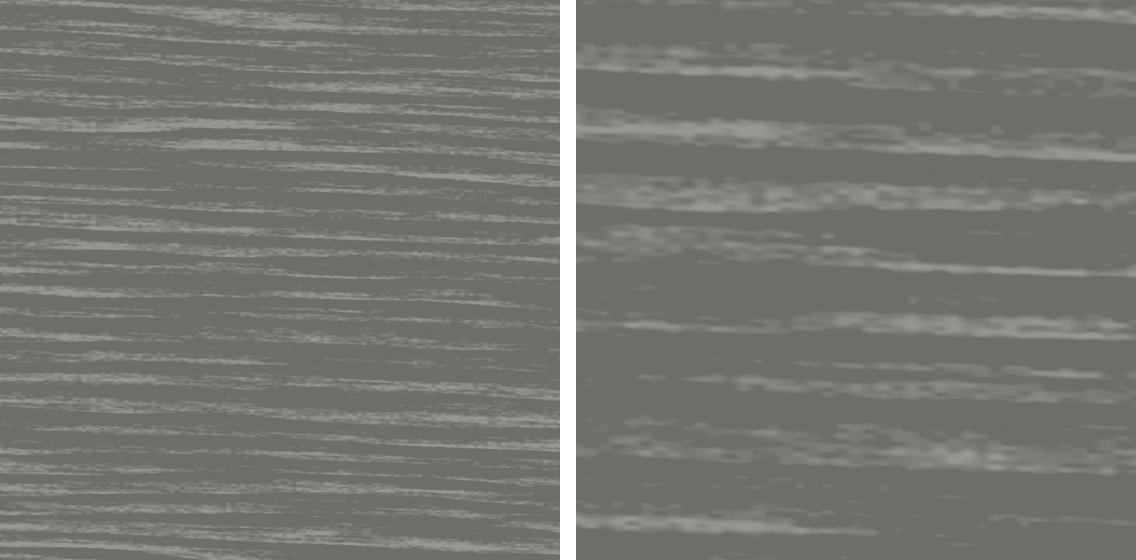
Left, the full canvas; right, a detail of the centre.
Give the GLSL for this texture, as a Shadertoy shader.

```glsl
// Grey brushed surface with pale, ragged dry-brush streaks in slanted bands.

const vec3 BASE_GREY = vec3(0.430, 0.426, 0.410);
const vec3 PALE_GREY = vec3(0.590, 0.595, 0.570);
const float SLOPE = 0.037;      // fall of the streaks towards the right
const float BAND_COUNT = 26.0;  // bands per canvas height

float hash(vec2 p) {
    vec3 q = fract(p.xyx * 0.1031);
    q += dot(q, q.yzx + 33.33);
    return fract((q.x + q.y) * q.z);
}

// Smooth value noise in 0..1
float noise(vec2 p) {
    vec2 cell = floor(p);
    vec2 f = fract(p);
    f = f * f * (3.0 - 2.0 * f);
    float low = mix(hash(cell), hash(cell + vec2(1, 0)), f.x);
    float high = mix(hash(cell + vec2(0, 1)), hash(cell + vec2(1, 1)), f.x);
    return mix(low, high, f.y);
}

// Crisp lower edge, gradual fade above
float bandProfile(vec2 p, float count) {
    float drift = 0.9 * noise(p * vec2(1.5, 8.0)) + 0.3 * noise(p * vec2(5.0, 30.0));
    float phase = fract(p.y * count + drift);
    return smoothstep(0.0, 0.14, phase) * (1.0 - smoothstep(0.25, 0.95, phase));
}

// Amount of pale paint at a point, 0..1
float paintAmount(vec2 p) {
    float patches = noise(p * vec2(2.5, 14.0) + 11.0);
    float longStreaks = noise(p * vec2(5.0, 170.0) + 23.0);
    float shortStreaks = noise(p * vec2(16.0, 260.0) + 37.0);
    float grain = noise(p * vec2(120.0, 330.0) + 51.0);
    float density = 0.28 * bandProfile(p, BAND_COUNT) + 0.15 * patches
                  + 0.28 * longStreaks + 0.22 * shortStreaks + 0.20 * grain;
    float coverage = smoothstep(0.585, 0.645, density);
    float opacity = mix(0.25, 1.0, smoothstep(0.62, 0.88, density));
    return coverage * opacity;
}

// Follow the slant with a slight waver
vec2 streakSpace(vec2 uv, float slope) {
    float waver = 0.004 * noise(uv * vec2(3.0, 4.0) + 5.0);
    return vec2(uv.x, uv.y + slope * uv.x + waver);
}

void mainImage(out vec4 fragColor, in vec2 fragCoord) {
    // Average four samples to soften the fine edges
    float paint = 0.0;
    for (int i = 0; i < 4; i++) {
        vec2 offset = vec2(i % 2, i / 2) * 0.5 - 0.25;
        vec2 uv = (fragCoord + offset) / iResolution.y;
        paint += 0.25 * paintAmount(streakSpace(uv, SLOPE));
    }
    fragColor = vec4(mix(BASE_GREY, PALE_GREY, paint), 1.0);
}
```
